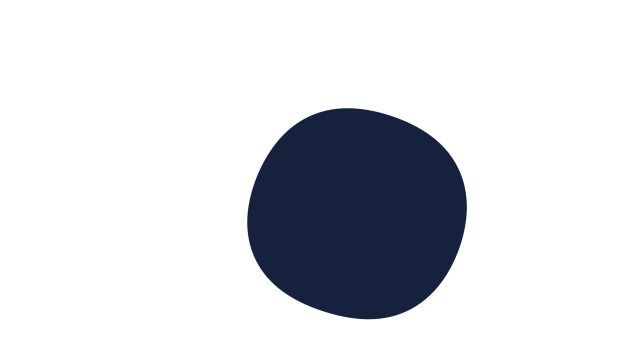
Give the GLSL for this background, as a Shadertoy shader.

```glsl
// A single soft, rounded navy blob on a plain white ground.
// Its outline is a circle whose radius is bent by four low harmonics
// of the polar angle; the edge is smoothed over about one pixel.

#define PAPER_COLOR vec3(1.0)
#define BLOB_COLOR  vec3(0.086, 0.129, 0.239)
#define BLOB_CENTER vec2(0.9919, 0.4063)  // in canvas heights
#define BLOB_RADIUS 0.2991
// Cosine and sine weight of each harmonic
#define SHIFT   vec2( 0.0006, -0.0007)
#define STRETCH vec2( 0.0062, -0.0010)
#define TRIANGLE vec2(-0.0005, -0.0009)
#define SQUARE  vec2(-0.0012,  0.0062)

float harmonic(float order, vec2 weight, float angle) {
    return dot(weight, vec2(cos(order * angle), sin(order * angle)));
}

// Approximate signed distance to the blob, negative inside
float blobDistance(vec2 p) {
    float angle = atan(p.y, p.x);
    float radius = BLOB_RADIUS
        + harmonic(1.0, SHIFT, angle)
        + harmonic(2.0, STRETCH, angle)
        + harmonic(3.0, TRIANGLE, angle)
        + harmonic(4.0, SQUARE, angle);
    return length(p) - radius;
}

void mainImage(out vec4 fragColor, in vec2 fragCoord) {
    // Canvas heights, origin at the lower left
    vec2 uv = fragCoord / iResolution.y;
    float pixel = 1.0 / iResolution.y;

    // Fill with a smoothed edge
    float coverage = 1.0 - smoothstep(-0.7 * pixel, 0.7 * pixel, blobDistance(uv - BLOB_CENTER));
    fragColor = vec4(mix(PAPER_COLOR, BLOB_COLOR, coverage), 1.0);
}
```
